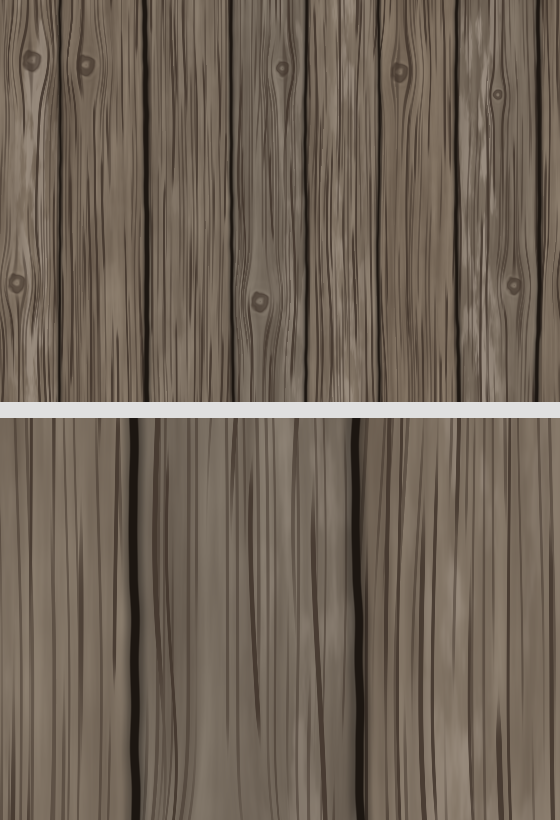
Top: the whole. Bottom: its middle third, enlarged.
This texture is drawn by a Shadertoy shader. Its source:

```glsl
const vec3 GAP_COLOR   = vec3(0.11, 0.085, 0.065);
const vec3 CRACK_COLOR = vec3(0.25, 0.20, 0.165);
const vec3 DARK_WOOD   = vec3(0.40, 0.35, 0.30);
const vec3 LIGHT_WOOD  = vec3(0.54, 0.49, 0.43);
const vec3 PALE_WOOD   = vec3(0.66, 0.61, 0.56);

// Seven planks per period; lengths are in canvas heights
const int PLANKS = 7;
const float SEAM[9] = float[9](-0.053, 0.150, 0.364, 0.576, 0.763, 0.942, 1.138, 1.339, 1.541);
const float HALF_GAP[9] = float[9](0.0045, 0.0027, 0.0058, 0.0036, 0.0034, 0.0027, 0.0038, 0.0045, 0.0027);
const float WEAR[7] = float[7](0.85, 0.10, 0.20, 0.50, 0.75, 0.10, 1.0);
const float WEAR_CENTER[7] = float[7](0.68, 0.5, 0.4, 0.8, 0.55, 0.8, 0.28);

float hash(vec2 p) {
    vec3 q = fract(p.xyx * 0.1031);
    q += dot(q, q.yzx + 33.33);
    return fract((q.x + q.y) * q.z);
}

float noise(vec2 p) {
    vec2 i = floor(p), f = fract(p);
    f = f * f * (3.0 - 2.0 * f);
    return mix(mix(hash(i), hash(i + vec2(1, 0)), f.x),
               mix(hash(i + vec2(0, 1)), hash(i + vec2(1, 1)), f.x), f.y);
}

float fbm(vec2 p) {
    float sum = 0.0, amp = 0.53;
    for (int i = 0; i < 4; i++) {
        sum += amp * noise(p);
        p = p * 2.03 + 17.3;
        amp *= 0.5;
    }
    return sum;
}

float seamX(int i, float y) {
    float row = float(i % PLANKS) * 13.0;
    return SEAM[i] + 0.008 * (noise(vec2(y * 3.0, row)) - 0.5)
                   + 0.002 * (noise(vec2(y * 28.0, row + 5.0)) - 0.5);
}

// Broken thin lines that wander along the grain
float cracks(vec2 g, float count, float width, float rarity, float pixel) {
    float x = g.x * count + 1.4 * noise(vec2(g.x * 9.0, g.y * 3.5));
    float cell = floor(x);
    float h = hash(vec2(cell, count));
    float presence = smoothstep(rarity, rarity + 0.22, noise(vec2(cell * 17.0, g.y * 4.0 + h * 30.0)));
    float d = abs(fract(x) - 0.5 - 0.6 * (h - 0.5)) / count;
    float halfWidth = width * presence * (0.5 + h);
    return presence * (1.0 - smoothstep(halfWidth, halfWidth + pixel, d));
}

// Bends the grain around a knot; returns darkness in x and halo tone in y
vec2 knot(vec2 d, float radius, inout vec2 grain) {
    vec2 e = d / (radius * vec2(2.6, 4.5));
    grain.x -= 0.78 * d.x * exp(-dot(e, e));
    float r = length(d * vec2(1.0, 0.85)) / radius + 0.35 * (noise(d * 90.0 + 40.0) - 0.5);
    float inside = 1.0 - smoothstep(0.85, 1.15, r);
    float rim = exp(-22.0 * (r - 1.0) * (r - 1.0));
    float rings = 0.5 + 0.5 * cos(r * 10.0);
    float halo = exp(-0.5 * r * r) * (0.3 + 0.3 * sin(r * 6.0));
    return vec2(inside * (0.12 + 0.4 * rings) + 0.6 * rim, halo);
}

void mainImage(out vec4 fragColor, in vec2 fragCoord) {
    vec2 p = fragCoord / iResolution.y;
    float pixel = 1.0 / iResolution.y;

    // Find the plank and the distance to its edges
    int id = 0;
    for (int i = 1; i <= PLANKS; i++)
        if (p.x > seamX(i, p.y)) id = i;
    float left = seamX(id, p.y), right = seamX(id + 1, p.y);
    float edge = min(p.x - left - HALF_GAP[id], right - p.x - HALF_GAP[id + 1]);
    int kind = id % PLANKS;
    float seed = float(kind) * 11.0 + 3.0;
    float across = (p.x - left) / (right - left);

    // Knots in a lower and an upper row
    vec2 grain = p + vec2(0.010 * (noise(vec2(p.x * 7.0, p.y * 2.2) + seed) - 0.5), 0.0);
    vec2 knots = vec2(0.0);
    for (int j = 0; j < 2; j++) {
        vec2 key = vec2(seed, float(j) * 5.0 + 1.0);
        if (hash(key) < 0.3) continue;
        float u = 0.2 + 0.6 * hash(key + 20.0);
        vec2 center = vec2(mix(SEAM[id], SEAM[id + 1], u),
                           mix(0.29, 0.81, float(j)) + 0.12 * (hash(key + 40.0) - 0.5));
        knots += knot(p - center, mix(0.010, 0.020, hash(key + 60.0)), grain);
    }
    grain += vec2(seed * 0.37, seed);

    // Wood tone from fine fibres, broad bands and stains
    float fibres = fbm(grain * vec2(85.0, 4.0));
    float bands = fbm(grain * vec2(20.0, 1.6));
    float stains = fbm(p * vec2(13.0, 8.0) + seed);
    float tone = 0.50 + 1.1 * (fibres - 0.5) + 0.7 * (bands - 0.5) + 0.6 * (stains - 0.5)
               + 0.18 * (hash(vec2(seed, 90.0)) - 0.5) + knots.y;
    vec3 color = mix(DARK_WOOD, LIGHT_WOOD, clamp(tone, -0.3, 1.25));
    color *= mix(vec3(1.02, 0.99, 0.96), vec3(0.98, 1.0, 1.02), hash(vec2(seed, 70.0)));

    // Pale flaking wear in a strip of each plank
    float offset = (across - WEAR_CENTER[kind]) / 0.27;
    float strip = exp(-offset * offset) * WEAR[kind];
    float flakes = fbm(grain * vec2(65.0, 10.0) + 31.0) + 0.5 * (stains - 0.5);
    float wear = strip * smoothstep(0.40, 0.66, flakes);
    color = mix(color, PALE_WOOD, 0.72 * wear);

    // Cracks and knot wood
    float lines = max(cracks(grain, 62.0, 0.0013, 0.48, pixel),
                      0.6 * cracks(grain + 3.7, 125.0, 0.0007, 0.46, pixel));
    color = mix(color, CRACK_COLOR, 0.85 * lines);
    color = mix(color, CRACK_COLOR, clamp(knots.x, 0.0, 0.85));

    // Shaded edges and the open gaps
    color *= mix(0.72, 1.0, smoothstep(0.0, 0.009, edge));
    color = mix(GAP_COLOR, color, smoothstep(-pixel, pixel, edge));
    fragColor = vec4(color, 1.0);
}
```
